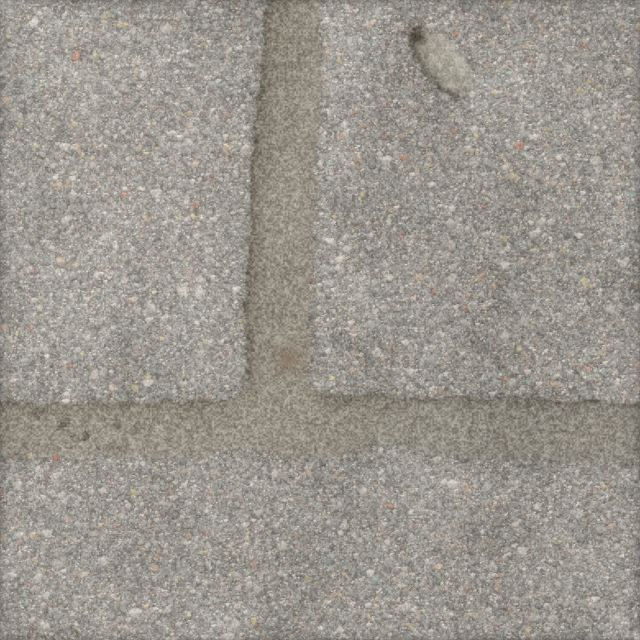
Give the GLSL for this texture, as a WebGL 2 fragment shader.

```glsl
#version 300 es
precision highp float;
// Speckled concrete pavers meeting at a T-shaped joint filled with sand.
uniform vec2 u_resolution;
out vec4 outColor;

vec3 hash3(vec2 p) {
  vec3 q = fract(p.xyx * vec3(0.1031, 0.1030, 0.0973));
  q += dot(q, q.yxz + 33.33);
  return fract((q.xxy + q.yzz) * q.zyx);
}

float valueNoise(vec2 p) {
  vec2 i = floor(p), f = fract(p);
  f = f * f * (3.0 - 2.0 * f);
  return mix(mix(hash3(i).x, hash3(i + vec2(1, 0)).x, f.x),
             mix(hash3(i + vec2(0, 1)).x, hash3(i + vec2(1, 1)).x, f.x), f.y);
}

// Layered noise centred on zero
float fractalNoise(vec2 p) {
  float sum = -0.47, amp = 0.5;
  for (int i = 0; i < 4; i++) {
    sum += amp * valueNoise(p);
    p = mat2(1.6, 1.2, -1.2, 1.6) * p + 7.3;
    amp *= 0.5;
  }
  return sum;
}

// Mostly grey and cream, with a few muted warm and teal stones
vec3 stoneColor(vec3 h) {
  vec3 c = mix(vec3(0.55, 0.54, 0.53), vec3(0.82, 0.80, 0.76), h.x);
  if (h.y > 0.78) c = mix(vec3(0.67, 0.60, 0.54), vec3(0.79, 0.72, 0.65), h.x);
  if (h.y > 0.91) c = vec3(0.76, 0.72, 0.59);
  if (h.y > 0.95) c = vec3(0.63, 0.67, 0.64);
  if (h.y > 0.98) c = vec3(0.74, 0.57, 0.50);
  return c;
}

// Scattered angular stones: colour in rgb, coverage in a
vec4 pebbles(vec2 uv, float cells, float density) {
  vec2 p = uv * cells, base = floor(p);
  float soft = 0.03 + 0.5 * cells / u_resolution.y;
  vec4 result = vec4(0);
  for (int y = -1; y <= 1; y++)
    for (int x = -1; x <= 1; x++) {
      vec2 cell = base + vec2(x, y);
      vec3 h = hash3(cell + cells), k = hash3(cell + cells + 51.7);
      if (h.z > density) continue;
      vec2 q = p - cell - 0.15 - 0.7 * h.xy;
      float a = k.z * 6.28, angle = atan(q.y, q.x);
      // Light comes from above, so each stone darkens downwards
      float shade = 0.10 * clamp(-q.y * 2.5, -0.4, 1.0);
      q = mat2(cos(a), sin(a), -sin(a), cos(a)) * q;
      float d = length(q * vec2(1.0, 1.1 + 0.6 * k.x));
      float radius = 0.22 + 0.22 * k.y + 0.04 * sin(3.0 * angle + a) + 0.03 * sin(5.0 * angle);
      float cover = 1.0 - smoothstep(radius - soft, radius + soft, d);
      vec3 c = stoneColor(k.zxy) - shade - 0.10 * smoothstep(0.6, 1.1, d / radius);
      result = mix(result, vec4(c, 1), cover);
    }
  return vec4(result.rgb / max(result.a, 0.001), result.a);
}

float smoothMin(float a, float b, float k) {
  float h = max(k - abs(a - b), 0.0) / k;
  return min(a, b) - h * h * k * 0.25;
}

void main() {
  vec2 uv = gl_FragCoord.xy / u_resolution;
  float broad = fractalNoise(uv * 9.0), grain = fractalNoise(uv * 150.0);
  float grit = valueNoise(uv * 390.0) - 0.5;
  vec2 crumble = vec2(fractalNoise(uv * 45.0), fractalNoise(uv * 45.0 + 40.0));

  // Joint outline with crumbled edges
  vec2 p = uv + 0.020 * crumble;
  float rise = max(p.y - 0.4, 0.0) / 0.6;
  float left = 0.384 + 0.036 * rise * rise;
  float right = 0.483 + 0.015 * smoothstep(0.5, 0.85, p.y);
  float top = 0.375 + 0.006 * sin(p.x * 6.0 - 2.0);
  float bump = (p.x - 0.6) / 0.06, bumpLeft = (p.x - 0.38) / 0.05;
  float bottom = 0.288 + 0.020 * exp(-bump * bump) + 0.012 * exp(-bumpLeft * bumpLeft)
               - 0.009 * smoothstep(0.7, 1.0, p.x);
  float upright = max(max(left - p.x, p.x - right), 0.33 - p.y);
  float level = max(bottom - p.y, p.y - top);
  float joint = smoothMin(upright, level, 0.03);
  float sandMask = 1.0 - smoothstep(-0.003, 0.004, joint);

  // Paver: matrix overlaid with stones from fine to coarse
  vec3 paver = vec3(0.600, 0.587, 0.565) + 0.26 * grain + 0.20 * grit;
  vec2 warped = uv + 0.003 * vec2(fractalNoise(uv * 110.0), fractalNoise(uv * 110.0 + 23.0));
  for (int i = 0; i < 5; i++) {
    float cells = 190.0 / pow(1.45, float(i));
    vec4 s = pebbles(warped + 0.13 * float(i), cells, 0.62 - 0.11 * float(i));
    paver = mix(paver, s.rgb + 0.16 * grain + 0.14 * grit, s.a * 0.8);
  }
  // Lighter on the upper left, greyer towards the middle right
  paver += 0.14 * broad + 0.035 * (1.0 - smoothstep(0.2, 0.5, uv.x)) * smoothstep(0.3, 0.6, uv.y);
  paver -= 0.025 * exp(-dot(uv - vec2(0.75, 0.55), uv - vec2(0.75, 0.55)) / 0.06);
  paver += 0.04 * exp(-abs(uv.x - 0.515) / 0.03) * step(0.38, uv.y);
  paver -= 0.06 * exp(-max(joint, 0.0) / 0.008);

  // Sand: fine grains, sparse stones, shade under the paver edges
  vec3 sand = vec3(0.594, 0.573, 0.522) + 0.20 * grain + 0.20 * grit + 0.09 * broad;
  sand += vec3(-0.020, -0.017, -0.004) * smoothstep(0.5, 0.75, uv.x);
  vec4 chips = pebbles(warped + 0.37, 130.0, 0.15);
  sand = mix(sand, chips.rgb, chips.a * 0.35);
  float sideShade = exp(-abs(p.x - left) / 0.013) * smoothstep(0.37, 0.42, uv.y);
  float topShade = exp(-abs(p.y - top) / 0.014) * smoothstep(0.0, 0.04, max(left - p.x, p.x - right));
  sand -= 0.15 * sideShade + 0.12 * topShade;
  vec2 pitSpot = (uv - vec2(0.13, 0.325)) / vec2(0.09, 0.022);
  sand -= 0.18 * exp(-dot(pitSpot, pitSpot)) * smoothstep(0.02, 0.2, fractalNoise(uv * 60.0 + 9.0));
  vec2 rustSpot = (p - vec2(0.453, 0.437)) / vec2(0.017, 0.020);
  sand = mix(sand, vec3(0.52, 0.42, 0.35), exp(-dot(rustSpot, rustSpot)) * clamp(0.5 + grain, 0.0, 1.0));
  vec3 color = mix(paver, sand, sandMask);

  // Chipped hollow: pale floor fading at right, dark upper-left lip
  vec2 offset = p - vec2(0.691, 0.903);
  vec2 q = vec2(dot(vec2(0.62, -0.78), offset), dot(vec2(0.78, 0.62), offset));
  float hollow = length(q / vec2(0.064, 0.032));
  vec3 floorColor = vec3(0.65, 0.63, 0.58) + 0.22 * grain + 0.14 * grit + 1.8 * q.y;
  color = mix(color, floorColor, 0.85 * (1.0 - smoothstep(0.75, 1.15, hollow)));
  float lip = smoothstep(0.6, 0.9, hollow) * (1.0 - smoothstep(0.95, 1.2, hollow));
  color -= 0.14 * lip * smoothstep(0.01, -0.02, q.y);
  vec2 notch = (p - vec2(0.656, 0.945)) / vec2(0.014, 0.015);
  color -= 0.26 * exp(-dot(notch, notch));

  // Soft dark frame
  vec2 edge = min(uv, 1.0 - uv);
  color *= 1.0 - 0.18 * exp(-min(edge.x, edge.y) / 0.008);
  outColor = vec4(clamp(color, 0.0, 1.0), 1);
}
```
